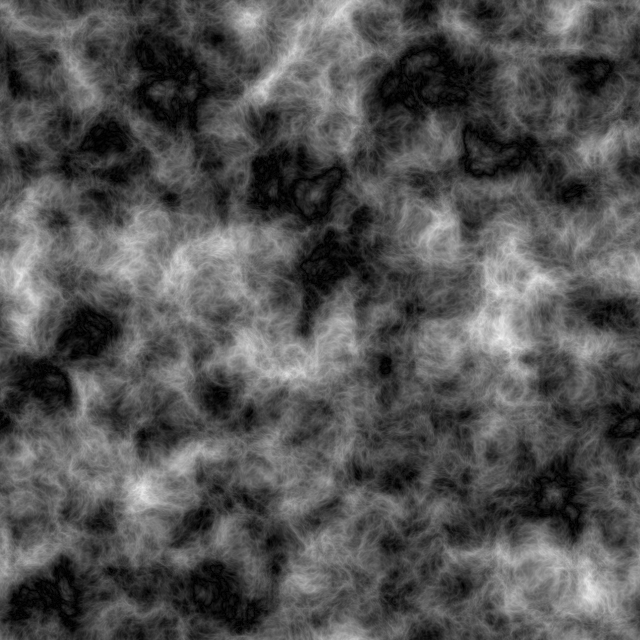
Reproduce this texture procedurally as a three.js fragment shader.

```glsl
varying vec2 vUv;

float hashAngle(vec2 cell, float seed) {
  vec3 h = fract(vec3(cell.xyx + seed * 7.31) * vec3(0.1031, 0.1030, 0.0973));
  h += dot(h, h.yzx + 33.33);
  return 6.28318 * fract((h.x + h.y) * h.z);
}

// Slope contribution of one lattice corner, wrapped to the period
float corner(vec2 cell, vec2 offset, float period, float seed) {
  float angle = hashAngle(mod(cell, period), seed);
  return dot(vec2(cos(angle), sin(angle)), offset);
}

// Gradient noise that repeats after one canvas
float wrappedNoise(vec2 uv, float period, float seed) {
  vec2 p = uv * period + fract(seed * vec2(0.618, 0.377));
  vec2 cell = floor(p);
  vec2 f = p - cell;
  vec2 blend = f * f * f * (f * (f * 6.0 - 15.0) + 10.0);
  vec2 e = vec2(1.0, 0.0);
  float low = mix(corner(cell, f, period, seed),
                  corner(cell + e.xy, f - e.xy, period, seed), blend.x);
  float high = mix(corner(cell + e.yx, f - e.yx, period, seed),
                   corner(cell + e.xx, f - e.xx, period, seed), blend.x);
  return mix(low, high, blend.y);
}

// Broad soft patches of light and dark
float clouds(vec2 uv) {
  float sum = 0.0;
  float period = 4.0;
  float amplitude = 0.46;
  for (int i = 0; i < 3; i++) {
    sum += amplitude * wrappedNoise(uv, period, float(i) + 1.0);
    period *= 2.0;
    amplitude *= 0.8;
  }
  return sum;
}

// Bright filaments along the zero lines of each octave
float filaments(vec2 uv) {
  float sum = 0.0;
  float period = 6.0;
  float amplitude = 0.66;
  for (int i = 0; i < 6; i++) {
    float n = wrappedNoise(uv, period, float(i) + 11.0);
    sum += amplitude * (0.19 - abs(n));
    period *= 2.0;
    amplitude *= 0.7;
  }
  return sum;
}

void main() {
  // Small wobble of the filament paths
  vec2 wobble = vec2(wrappedNoise(vUv, 14.0, 23.0), wrappedNoise(vUv, 14.0, 29.0));
  vec2 uv = vUv + 0.018 * wobble;

  // Folding at zero leaves thin black creases in the dark patches
  float smoke = abs(0.29 + clouds(uv) + filaments(uv));
  gl_FragColor = vec4(vec3(min(smoke, 1.0)), 1.0);
}
```
